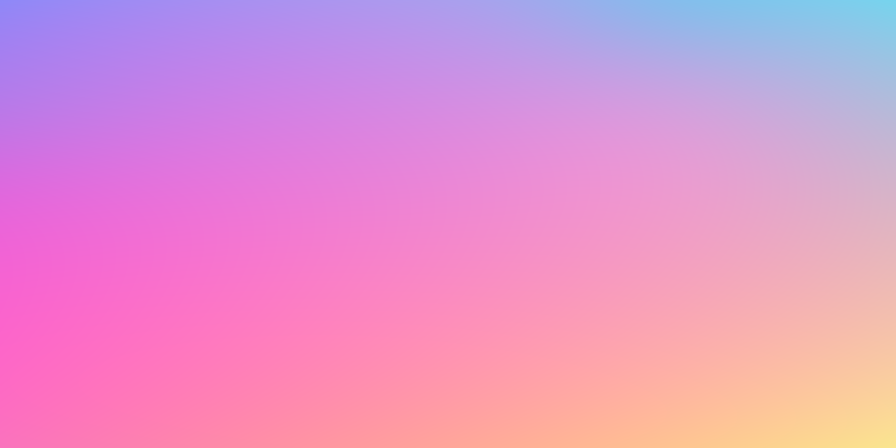
This background is drawn by a Shadertoy shader. Its source:

```glsl
// Soft mesh gradient: violet and cyan above, magenta at left, peach and yellow below.

// Smooth curve through three colours placed at t = 0, 0.5 and 1.
vec3 blend3(vec3 first, vec3 middle, vec3 last, float t) {
    return first * (2.0 * t - 1.0) * (t - 1.0)
         + middle * 4.0 * t * (1.0 - t)
         + last * t * (2.0 * t - 1.0);
}

// Round falloff stretched by the given radii.
float glow(vec2 uv, vec2 center, vec2 radii) {
    vec2 d = (uv - center) / radii;
    return exp(-dot(d, d));
}

void mainImage(out vec4 fragColor, in vec2 fragCoord) {
    vec2 uv = fragCoord / iResolution.xy;

    // Horizontal blends at the lower edge, centre and upper edge
    vec3 lower = blend3(vec3(0.98, 0.45, 0.74), vec3(1.0, 0.65, 0.60), vec3(0.98, 0.90, 0.56), uv.x);
    vec3 center = blend3(vec3(0.92, 0.39, 0.85), vec3(0.94, 0.53, 0.81), vec3(0.87, 0.71, 0.76), uv.x);
    vec3 upper = blend3(vec3(0.56, 0.53, 0.97), vec3(0.67, 0.62, 0.93), vec3(0.47, 0.83, 0.93), uv.x);

    // Vertical blend between them
    vec3 color = blend3(lower, center, upper, uv.y);

    // Cyan edge, rosy shoulder and violet side tints
    color += vec3(-0.09, 0.03, 0.0) * glow(uv, vec2(0.76, 1.0), vec2(0.16, 0.14));
    color += vec3(0.05, -0.01, 0.0) * glow(uv, vec2(0.73, 0.67), vec2(0.20, 0.20));
    color += vec3(-0.045, 0.035, 0.0) * glow(uv, vec2(0.0, 0.76), vec2(0.22, 0.16));

    fragColor = vec4(clamp(color, 0.0, 1.0), 1.0);
}
```
